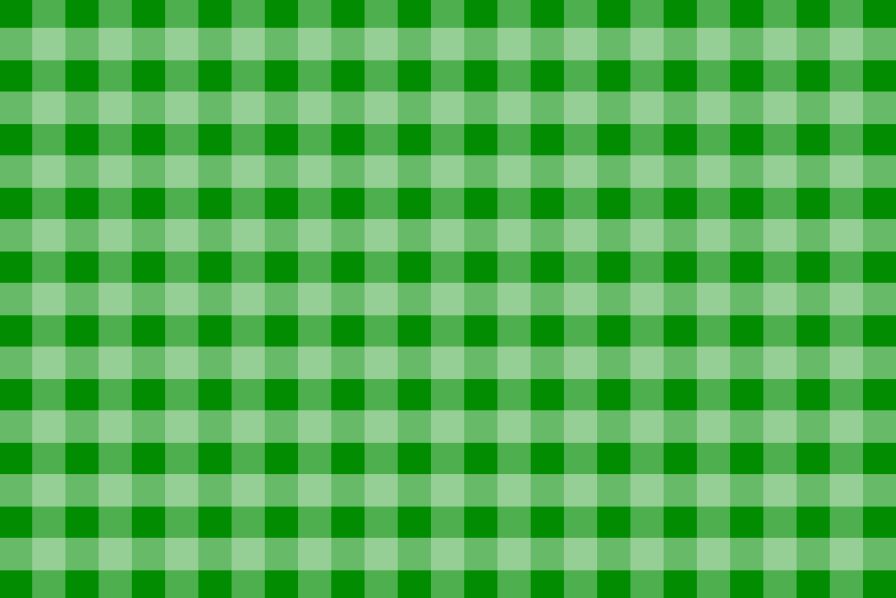
Write a Shadertoy shader that draws this pattern.

```glsl
// Green gingham: translucent white bands crossing over a solid green cloth.

const vec3 CLOTH_GREEN = vec3(0.008, 0.55, 0.008);
const vec3 BAND_WHITE = vec3(1.0);

const vec2 REPEATS = vec2(13.48, 9.38);       // bands across and up the canvas
const vec2 BAND_CENTER = vec2(0.734, 0.689);  // position inside one repeat
const vec2 BAND_WIDTH = vec2(0.50, 0.51);     // share of one repeat
const vec2 BAND_OPACITY = vec2(0.30, 0.40);   // upright bands, level bands

// Smoothed coverage of repeating bands; x counts repeats on each axis.
vec2 bandCoverage(vec2 x, vec2 center, vec2 width, vec2 pixel) {
    vec2 offset = abs(fract(x - center + 0.5) - 0.5);
    return clamp((0.5 * width - offset) / pixel + 0.5, 0.0, 1.0);
}

// Lays one translucent band layer over a colour.
vec3 layBand(vec3 below, vec3 tint, float alpha) {
    return mix(below, tint, alpha);
}

void mainImage(out vec4 fragColor, in vec2 fragCoord) {
    vec2 uv = fragCoord / iResolution.xy;
    vec2 pixel = REPEATS / iResolution.xy;
    vec2 coverage = bandCoverage(uv * REPEATS, BAND_CENTER, BAND_WIDTH, pixel);
    vec2 alpha = coverage * BAND_OPACITY;

    // Weave: upright bands first, level bands on top
    vec3 color = layBand(CLOTH_GREEN, BAND_WHITE, alpha.x);
    color = layBand(color, BAND_WHITE, alpha.y);

    fragColor = vec4(color, 1.0);
}
```
